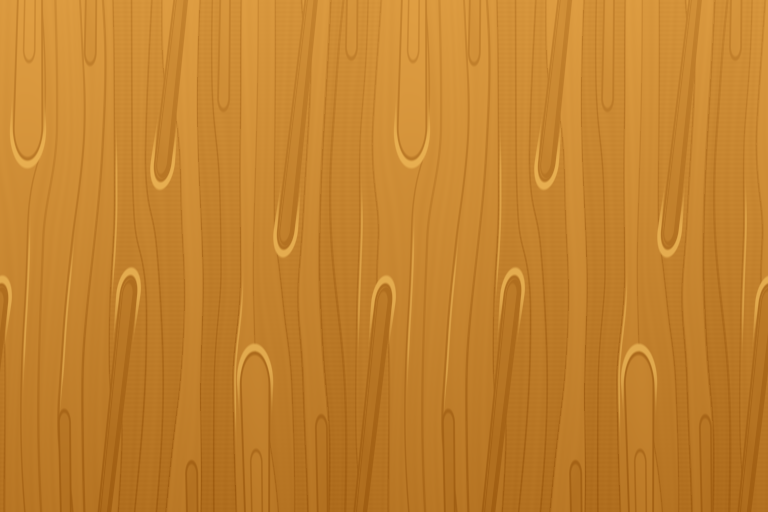
This texture is drawn by a Shadertoy shader. Its source:

```glsl
// Warm cartoon wood: wavy vertical grain with long looped knots from both edges.
#define PERIOD 0.75
#define GRAIN_LINES 18.0
#define KNOTS 12
#define WAVE 0.010
#define BAND_CONTRAST 0.20
#define LINE_DEPTH 0.30
#define HATCH 0.022
#define DARK_WOOD vec3(0.62, 0.36, 0.065)
#define LIGHT_WOOD vec3(0.88, 0.625, 0.265)
#define HIGHLIGHT vec3(0.93, 0.70, 0.32)

const float TAU = 6.2832;

struct Knot { float dx, along, len, radius; bool bold, wide; };

float hash(float n) { return fract(sin(n * 12.99 + 4.1) * 4375.85); }

// Soft stroke of half width w around d = 0
float stroke(float d, float w) {
    float aa = 0.8 / iResolution.y;
    return 1.0 - smoothstep(w - aa, w + aa, abs(d));
}

float inside(float d) {
    float aa = 0.8 / iResolution.y;
    return 1.0 - smoothstep(-aa, aa, d);
}

// Knot i seen from p; "along" runs from the tip back to the canvas edge
Knot getKnot(int i, vec2 p) {
    Knot k;
    float seed = fract(float(i) * 0.618);
    bool hanging = i % 2 == 0;
    k.bold = i % 4 == 0 || i % 4 == 3;
    k.wide = i % 7 == 0;
    k.len = k.bold ? 0.22 + 0.28 * seed : 0.08 + 0.19 * seed;
    if (k.wide) k.len = 0.31;
    k.radius = k.wide ? 0.029 : (k.bold ? 0.016 : 0.011);
    k.along = k.len - (hanging ? 1.0 - p.y : p.y);
    float lean = k.bold && !k.wide ? (hanging ? 0.11 : -0.11) : 0.015;
    float centre = (float(i) + 0.8 + 0.3 * hash(float(i))) * PERIOD / float(KNOTS);
    float x = p.x - centre - lean * k.along;
    k.dx = mod(x + 0.5 * PERIOD, PERIOD) - 0.5 * PERIOD;
    return k;
}

// Long loop with a stretched round tip
float loopDistance(float dx, float along, float r) {
    float tip = max(2.2 * r - along, 0.0) * 0.45;
    return length(vec2(dx, tip)) - r * (1.0 - 0.6 * max(along, 0.0));
}

// Grain coordinate: waves, then lines spread apart around each knot
float grainCoord(vec2 p) {
    float a = TAU * p.x / PERIOD;
    float u = p.x + WAVE * sin(a + 4.5 * p.y) + 0.7 * WAVE * sin(2.0 * a - 6.5 * p.y + 1.0);
    for (int i = 0; i < KNOTS; i++) {
        Knot k = getKnot(i, p);
        float reach = k.dx / (2.2 * k.radius);
        u -= 0.75 * k.dx * exp(-reach * reach) * smoothstep(-0.16, 0.06, k.along);
    }
    return u;
}

void mainImage(out vec4 fragColor, in vec2 fragCoord) {
    vec2 p = fragCoord / iResolution.y;
    float u = grainCoord(p);
    float slope = max(length(vec2(dFdx(u), dFdy(u))) * iResolution.y, 0.2);
    float g = u / PERIOD * GRAIN_LINES;
    float cell = floor(g);

    // Grain lines, with thin bright edges beside some of them
    float band = cell - 2.0, line = 0.0, glint = 0.0;
    for (float j = -1.0; j <= 1.0; j++) {
        float id = mod(cell + j, GRAIN_LINES);
        float h = hash(id);
        float pos = cell + j + 0.45 * h + 0.2 * sin(5.0 * p.y + TAU * hash(id + 31.0));
        float d = (g - pos) * PERIOD / GRAIN_LINES / slope;
        band += step(pos, g);
        line = max(line, stroke(d, 0.0011 + 0.0014 * hash(id + 7.0)) * (0.65 + 0.35 * h));
        float span = 1.0 - smoothstep(0.08, 0.2, abs(p.y - 0.3 - 0.4 * hash(id + 17.0)));
        glint = max(glint, stroke(d - 0.0042, 0.0017 * span) * span * step(0.68, hash(id + 53.0)));
    }

    // Vertical light, band shades, faint streaks and fine cross hatching
    float base = mix(0.31, 0.85, p.y);
    float shade = hash(mod(band, GRAIN_LINES) + 71.0);
    float streak = sin(u * TAU / PERIOD * 29.0 + 3.0 * p.y) + sin(u * TAU / PERIOD * 47.0 - 2.0 * p.y);
    float tone = base + BAND_CONTRAST * (shade - 0.45) + 0.012 * streak;
    tone += HATCH * sin(p.y * 700.0) * (1.0 - smoothstep(0.3, 0.7, shade));
    tone -= LINE_DEPTH * line;
    glint *= 0.75;

    // Knots cover the grain
    for (int i = 0; i < KNOTS; i++) {
        Knot k = getKnot(i, p);
        float d = loopDistance(k.dx, k.along, k.radius);
        float body = inside(d);
        float fill = base + (k.wide ? 0.13 : (k.bold ? -0.08 : 0.0)) + 0.012 * streak;
        tone = mix(tone, fill, body);
        glint *= 1.0 - body;
        float rim = stroke(d, 0.0018);
        if (k.wide) {
            float core = loopDistance(k.dx, k.along - 0.19, 0.011);
            rim = max(rim, 0.8 * stroke(core, 0.0015));
        } else if (k.bold) {
            float side = smoothstep(-0.5, 0.8, k.dx / k.radius);
            rim = max(rim, stroke(d + 0.004, 0.001 + 0.003 * side));
        }
        tone = mix(tone, base - LINE_DEPTH, rim * 0.9);
        if (k.bold) {
            float fade = 1.0 - smoothstep(0.02, 0.15, k.along);
            glint = max(glint, stroke(d - 0.0048, 0.0033 * fade) * fade);
        }
    }

    vec3 color = mix(DARK_WOOD, LIGHT_WOOD, clamp(tone, -0.1, 1.03));
    vec3 gleam = HIGHLIGHT * mix(0.93, 1.0, p.y);
    fragColor = vec4(mix(color, gleam, glint), 1.0);
}
```
